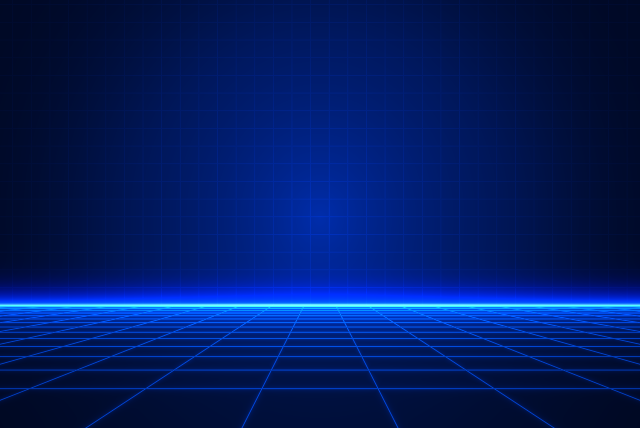
Give the GLSL for this background, as a WebGL 2 fragment shader.

```glsl
#version 300 es
precision highp float;
// A glowing blue horizon between a faint gridded wall and a perspective grid floor.

uniform vec2 u_resolution;
out vec4 fragColor;

// Layout, in canvas heights; x is measured from the centre
const float HORIZON = 0.287;
const float VANISH_Y = 0.3594;       // where the floor lines converge
const float COLUMN_SPREAD = 1.0147;  // column spacing per unit of drop
const float ROW_FIRST = 3.737;       // inverse drop of the nearest row
const float ROW_STEP = 0.727;        // inverse drop between rows
const float FLOOR_LINE = 0.0010;
const vec2 WALL_CELL = vec2(0.0435, 0.0413);
const vec2 WALL_ORIGIN = vec2(-0.022, 0.4935);
const float WALL_LINE = 0.0008;
const vec2 GLOW_CENTRE = vec2(0.0, 0.49);

// Colours
const vec3 NIGHT = vec3(0.0, 0.022, 0.10);
const vec3 WALL_CORE = vec3(0.0, 0.175, 0.67);
const vec3 WALL_LINE_TINT = vec3(0.0, 0.06, 0.25);
const vec3 FLOOR_CORE = vec3(0.0, 0.12, 0.44);
const vec3 LINE_NEAR = vec3(0.0, 0.30, 0.92);
const vec3 LINE_FAR = vec3(0.04, 0.55, 1.0);
const vec3 HAZE = vec3(0.0, 0.03, 0.88);
const vec3 SPILL = vec3(0.0, 0.17, 0.65);
const vec3 HALO = vec3(0.0, 0.42, 0.25);
const vec3 BEAM = vec3(0.45, 0.42, 0.25);

float hash(vec2 p) {
    return fract(sin(dot(p, vec2(127.1, 311.7))) * 43758.5453);
}

// Antialiased coverage of a line with the given half width
float stroke(float dist, float halfWidth, float pixel) {
    float soft = 0.6 * pixel;
    return 1.0 - smoothstep(halfWidth - soft, halfWidth + soft, dist);
}

vec3 wall(vec2 p, float pixel) {
    float glow = exp(-2.0 * length((p - GLOW_CENTRE) * vec2(1.0, 0.85)));
    glow *= 1.0 - 0.55 * smoothstep(0.4, 0.85, length(p - GLOW_CENTRE));
    vec3 color = mix(NIGHT, WALL_CORE, glow);

    // Square grid whose lines vary a little in strength
    vec2 cell = (p - WALL_ORIGIN) / WALL_CELL;
    vec2 id = round(cell);
    vec2 dist = abs(cell - id) * WALL_CELL;
    float across = stroke(dist.x, WALL_LINE, pixel) * mix(0.7, 1.0, hash(vec2(id.x, 3.0)));
    float along = stroke(dist.y, WALL_LINE, pixel) * mix(0.7, 1.0, hash(vec2(7.0, id.y)));
    color += WALL_LINE_TINT * max(across, along) * (0.15 + 0.55 * glow);

    // Haze rising from the horizon
    float height = p.y - HORIZON;
    color += HAZE * exp(-pow(height / 0.036, 1.3));
    return color + HALO * exp(-height / 0.010);
}

vec3 ground(vec2 p, float pixel) {
    float depth = HORIZON - p.y;
    float drop = VANISH_Y - p.y;
    float center = exp(-2.2 * p.x * p.x);
    vec3 color = mix(NIGHT, FLOOR_CORE, center * (0.3 + 0.55 * exp(-depth / 0.15)));

    // Rows are evenly spaced in inverse drop, columns fan from the vanishing point
    float row = (1.0 / drop - ROW_FIRST) / ROW_STEP;
    float rowDist = abs(row - max(round(row), 0.0)) * drop * drop * ROW_STEP;
    float column = p.x / (drop * COLUMN_SPREAD) + 0.5;
    float slope = p.x / drop;
    float columnDist = abs(column - round(column)) * drop * COLUMN_SPREAD
                     / sqrt(1.0 + slope * slope);
    float dist = min(rowDist, columnDist);

    float far = exp(-depth / 0.05);
    vec3 lineColor = mix(LINE_NEAR, LINE_FAR, far * center);
    float strength = mix(0.65, 0.92, center);
    color += vec3(0.0, 0.10, 0.40) * exp(-dist / 0.005) * strength * 0.5;
    color = mix(color, lineColor, stroke(dist, FLOOR_LINE, pixel) * strength);

    // Light spilling onto the floor
    color += SPILL * exp(-depth / 0.033);
    return color + HALO * exp(-depth / 0.006);
}

void main() {
    float pixel = 1.0 / u_resolution.y;
    vec2 p = vec2(gl_FragCoord.x - 0.5 * u_resolution.x, gl_FragCoord.y) * pixel;

    // Join the two planes at the horizon
    vec3 color;
    if (p.y > HORIZON) color = wall(p, pixel);
    else color = ground(p, pixel);

    // Bright beam, strongest in the middle
    float offset = (p.y - HORIZON) / 0.0034;
    color += BEAM * exp(-offset * offset) * mix(0.7, 1.1, exp(-3.0 * p.x * p.x));
    fragColor = vec4(clamp(color, 0.0, 1.0), 1.0);
}
```
